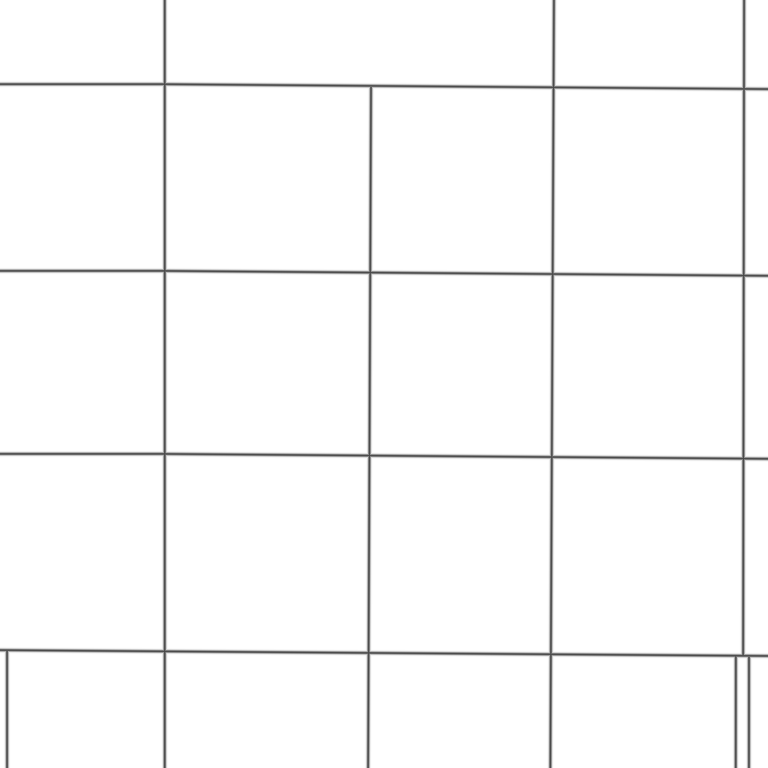
A WebGL 1 fragment shader for this pattern:

```glsl
precision highp float;
// Thin grey ruled lines on white: an uneven, slightly leaning grid of large tiles.

uniform vec2 u_resolution;

const vec3 PAPER = vec3(1.0);
const vec3 INK = vec3(0.29);
const float LINE_SPREAD = 0.0014;  // Gaussian radius of a line

// Rows, measured downward from the top edge
const vec4 ROW_Y = vec4(0.1096, 0.3527, 0.5910, 0.8465);
const vec4 ROW_DROP = vec4(0.0064, 0.0064, 0.0064, 0.0076);
const vec4 ROW_BEND = vec4(0.21, 0.21, 0.21, 0.0);  // x where the drop begins

// Long columns: x at the top and bottom edges, and the drawn span
const vec4 COLUMN_TOP = vec4(0.2145, 0.4836, 0.7213, 0.9689);
const vec4 COLUMN_BOTTOM = vec4(0.2145, 0.4793, 0.7166, 0.9674);
const vec4 COLUMN_START = vec4(-0.1, 0.1117, -0.1, -0.1);
const vec4 COLUMN_END = vec4(1.1, 1.1, 1.1, 0.8540);

// Short columns hanging from the lowest row
const vec3 STUB_TOP = vec3(0.0092, 0.9590, 0.9756);
const vec3 STUB_BOTTOM = vec3(0.0092, 0.9580, 0.9752);
const vec3 STUB_START = vec3(0.8465, 0.8536, 0.8539);

float softLine(float offset, float spread) {
  float d = offset / spread;
  return exp(-0.5 * d * d);
}

float span(float y, float start, float end, float edge) {
  return smoothstep(start - edge, start + edge, y)
       * (1.0 - smoothstep(end - edge, end + edge, y));
}

float rowLine(vec2 p, float y, float drop, float bend, float spread) {
  float slope = drop / (1.0 - bend);
  return softLine(p.y - y - slope * max(p.x - bend, 0.0), spread);
}

float columnLine(vec2 p, float top, float bottom, float start, float end, float spread) {
  float x = mix(top, bottom, p.y);
  return softLine(p.x - x, spread) * span(p.y, start, end, spread);
}

void main() {
  vec2 p = gl_FragCoord.xy / u_resolution;
  p.y = 1.0 - p.y;
  float pixel = 1.0 / min(u_resolution.x, u_resolution.y);
  float spread = max(LINE_SPREAD, 0.6 * pixel);

  // Rows and long columns
  float ink = 0.0;
  for (int i = 0; i < 4; i++) {
    ink = max(ink, rowLine(p, ROW_Y[i], ROW_DROP[i], ROW_BEND[i], spread));
    ink = max(ink, columnLine(p, COLUMN_TOP[i], COLUMN_BOTTOM[i],
                              COLUMN_START[i], COLUMN_END[i], spread));
  }

  // Short columns
  for (int i = 0; i < 3; i++) {
    ink = max(ink, columnLine(p, STUB_TOP[i], STUB_BOTTOM[i],
                              STUB_START[i], 1.1, spread));
  }

  gl_FragColor = vec4(mix(PAPER, INK, ink), 1.0);
}
```
